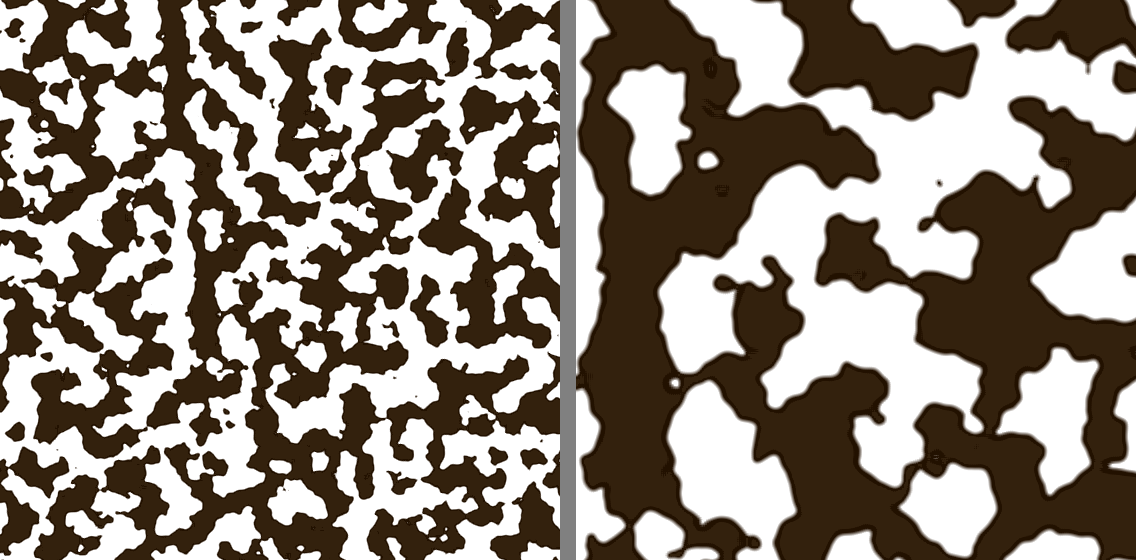
Left, the full canvas; right, a detail of the centre.
Reproduce this texture procedurally as a WebGL 2 fragment shader.

```glsl
#version 300 es
precision highp float;
// Irregular dark brown blotches on white: thresholded fractal gradient noise.

uniform vec2 u_resolution;
out vec4 fragColor;

const vec3 PAPER = vec3(1.0);
const vec3 INK = vec3(0.20, 0.13, 0.05);
const vec3 INK_RIM = vec3(0.135, 0.065, 0.0);

const float CELLS = 18.5;         // coarse noise cells across the canvas
const int OCTAVES = 3;
const float GAIN = 0.42;          // strength of each finer octave
const float THRESHOLD = -0.002;   // lower gives more ink
const float EDGE_HALF = 0.0012;   // half width of the soft edge
const float RIM_WIDTH = 0.0019;   // darker line just inside the ink
const float RIM_BLUR = 0.0003;
const vec2 OCTAVE_SHIFT = vec2(17.37, 9.61);

// Unit gradient at a lattice point, from an integer hash
vec2 latticeGradient(ivec2 cell, int octave) {
    uint h = uint(cell.x) * 374761393u + uint(cell.y) * 668265263u
           + uint(octave) * 974711u;
    h = (h ^ (h >> 13)) * 1274126177u;
    h = (h ^ (h >> 16)) * 2246822519u;
    h ^= h >> 15;
    float angle = float(h & 65535u) / 65536.0 * 6.28318;
    return vec2(cos(angle), sin(angle));
}

float cornerValue(ivec2 cell, vec2 local, ivec2 corner, int octave) {
    return dot(latticeGradient(cell + corner, octave), local - vec2(corner));
}

float gradientNoise(vec2 p, int octave) {
    ivec2 cell = ivec2(floor(p));
    vec2 f = fract(p);
    vec2 blend = f * f * f * (f * (f * 6.0 - 15.0) + 10.0);
    float low = mix(cornerValue(cell, f, ivec2(0, 0), octave),
                    cornerValue(cell, f, ivec2(1, 0), octave), blend.x);
    float high = mix(cornerValue(cell, f, ivec2(0, 1), octave),
                     cornerValue(cell, f, ivec2(1, 1), octave), blend.x);
    return mix(low, high, blend.y);
}

float fractalNoise(vec2 p) {
    float sum = 0.0;
    float amplitude = 1.0;
    for (int i = 0; i < OCTAVES; i++) {
        sum += amplitude * gradientNoise(p, i);
        p = p * 2.0 + OCTAVE_SHIFT;
        amplitude *= GAIN;
    }
    return sum;
}

void main() {
    float scale = min(u_resolution.x, u_resolution.y);
    vec2 uv = gl_FragCoord.xy / scale;

    // Approximate signed distance to the outline, positive inside the ink
    float field = fractalNoise(uv * CELLS + 3.7) - THRESHOLD;
    float slope = length(vec2(dFdx(field), dFdy(field))) * scale;
    float inkDistance = field / max(slope, 0.001);

    // Soft outline, never thinner than a pixel
    float halfWidth = max(EDGE_HALF, 0.5 / scale);
    float coverage = clamp(0.5 + 0.5 * inkDistance / halfWidth, 0.0, 1.0);

    // Slightly darker rim along the inside of the outline
    float rimEnd = halfWidth + RIM_WIDTH;
    float rim = 1.0 - smoothstep(rimEnd - RIM_BLUR, rimEnd + RIM_BLUR, inkDistance);

    vec3 ink = mix(INK, INK_RIM, rim);
    fragColor = vec4(mix(PAPER, ink, coverage), 1.0);
}
```
